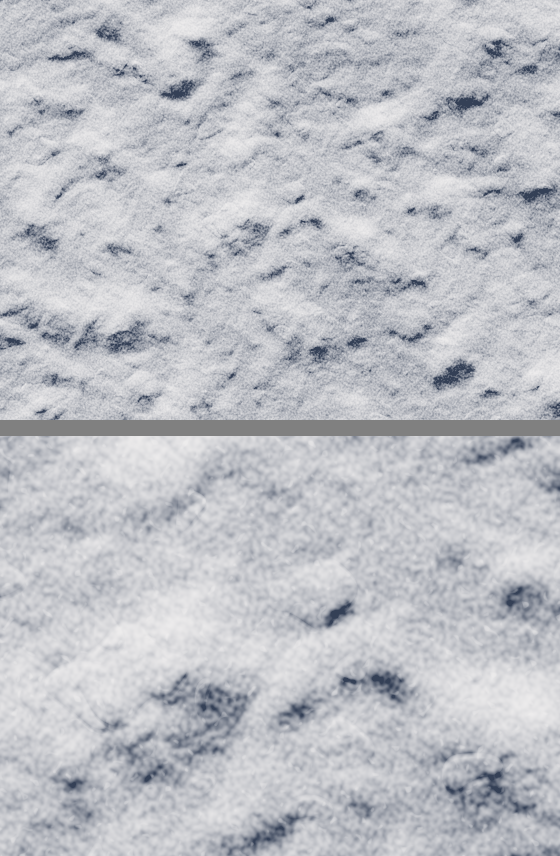
Top: the whole. Bottom: its middle third, enlarged.
Write a Shadertoy shader that draws this texture.

```glsl
// Rough, crusty snow with soft lumps and scattered clods under a low sun from above.

#define BASE_FREQ   6.0    // broadest lumps per canvas height
#define GAIN        0.43   // strength of each finer octave
#define RELIEF      0.40   // height of the snow surface
#define CLOD_HEIGHT 0.25   // dome height relative to clod radius
#define SUN_DIR     vec2(-0.2, 0.98)
#define SUN_GAIN    1.40   // contrast of lit and shaded slopes
#define SHADOW_GAIN 1.10
#define HOLLOW_GAIN 15.0   // darkening of low ground
#define GRAIN_GAIN  1.30
#define SHADE_COLOR vec3(0.44, 0.47, 0.53)
#define LIT_COLOR   vec3(0.86, 0.86, 0.87)

const mat2 TURN = mat2(0.8, 0.6, -0.6, 0.8);

vec2 hash22(vec2 p) {
    vec3 q = fract(p.xyx * vec3(0.1031, 0.1030, 0.0973));
    q += dot(q, q.yzx + 33.33);
    return fract((q.xx + q.yz) * q.zy);
}

float cornerSlope(vec2 cell, vec2 offset) {
    float angle = 6.2832 * hash22(cell).x;
    return dot(vec2(cos(angle), sin(angle)), offset);
}

float gradientNoise(vec2 p) {
    vec2 i = floor(p), f = p - i;
    vec2 u = f * f * f * (f * (f * 6.0 - 15.0) + 10.0);
    vec2 e = vec2(0.0, 1.0);
    return mix(mix(cornerSlope(i, f), cornerSlope(i + e.yx, f - e.yx), u.x),
               mix(cornerSlope(i + e.xy, f - e.xy), cornerSlope(i + e.yy, f - e.yy), u.x), u.y);
}

// Half plain, half billowed noise: rounded tops with tighter hollows.
float snowCrust(vec2 p, int octaves) {
    float sum = 0.0, amp = 1.0 / BASE_FREQ;
    p *= BASE_FREQ;
    for (int i = 0; i < octaves; i++) {
        float n = gradientNoise(p);
        float billow = 2.0 * sqrt(n * n + 0.004) - 0.38;
        sum += amp * mix(n, billow, 0.5);
        p = TURN * p * 2.0 + 17.3;
        amp *= GAIN;
    }
    return sum;
}

// Randomly placed domes, one at most per cell.
float clods(vec2 p, float size, float share) {
    vec2 cell = floor(p / size);
    float top = 0.0;
    for (int y = -1; y <= 1; y++)
    for (int x = -1; x <= 1; x++) {
        vec2 id = cell + vec2(x, y);
        vec2 place = hash22(id + 41.0), kind = hash22(id + 93.0);
        float radius = size * (0.12 + 0.2 * kind.y * kind.y);
        vec2 d = (p - (id + place) * size) / radius;
        float q = max(0.0, 1.0 - dot(d, d));
        top = max(top, step(kind.x, share) * radius * q * (2.0 - q));
    }
    return CLOD_HEIGHT * top;
}

float snowHeight(vec2 p, int octaves) {
    vec2 bent = p + 0.03 * vec2(gradientNoise(p * 22.0), gradientNoise(p * 22.0 + 57.0));
    return RELIEF * snowCrust(p, octaves) + clods(bent, 0.14, 0.35) + clods(bent + 3.7, 0.065, 0.35);
}

// Soft shadow from the steepest rise towards the sun.
float castShadow(vec2 p) {
    float ground = snowHeight(p, 4), rise = 0.0;
    for (int i = 1; i <= 5; i++) {
        float reach = 0.011 * float(i);
        rise = max(rise, (snowHeight(p + SUN_DIR * reach, 4) - ground) / reach);
    }
    return smoothstep(0.35, 1.0, rise);
}

void mainImage(out vec4 fragColor, in vec2 fragCoord) {
    vec2 p = fragCoord / iResolution.y + 5.0;

    // Slope facing the sun
    float probe = 0.004;
    float height = snowHeight(p, 6);
    float slope = (height - snowHeight(p + SUN_DIR * probe, 6)) / probe;

    // Light, shadow and broad tonal patches
    float light = 0.2 + SUN_GAIN * slope + HOLLOW_GAIN * RELIEF * snowCrust(p, 3);
    light -= SHADOW_GAIN * castShadow(p);
    light += 1.1 * gradientNoise(p * 3.0 + 11.0);

    // Ice grains and small glints
    light += GRAIN_GAIN * gradientNoise(TURN * p * 205.0);
    light += 0.8 * smoothstep(0.3, 0.55, gradientNoise(TURN * p * 150.0 + 29.0));

    // Film-like shoulder: bright snow compresses, shade falls away
    float tone = 0.97 - 0.22 * exp(-0.48 * clamp(light, -2.6, 3.5));
    float lit = (tone - SHADE_COLOR.r) / (LIT_COLOR.r - SHADE_COLOR.r);
    fragColor = vec4(mix(SHADE_COLOR, LIT_COLOR, lit), 1.0);
}
```
